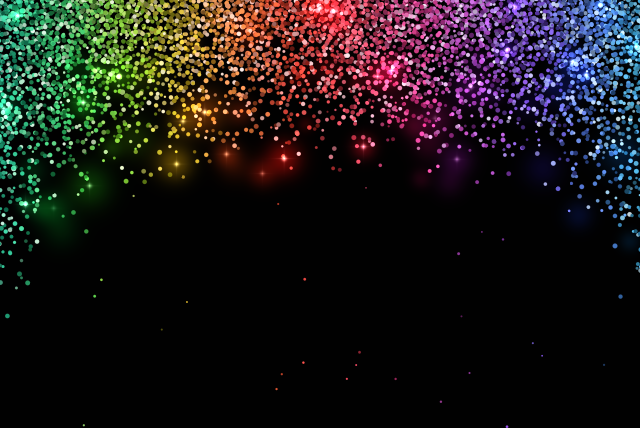
Give the GLSL for this background, as a Shadertoy shader.

```glsl
// Rainbow confetti and soft sparks falling from the top in an arch over black.

const int   DOT_LAYERS    = 5;
const float CELL_SIZE     = 0.0165;  // grid spacing of the confetti
const float DENSITY_POWER = 1.85;    // how fast the confetti thins out
const float STRAY_CHANCE  = 0.0016;  // lone specks below the arch
const float ARCH_DEPTH    = 0.43;    // fall length in the middle
const float LEFT_FALL     = 0.45;    // extra fall length at the sides
const float RIGHT_FALL    = 0.36;
const float SIDE_WIDTH    = 0.10;
const int   GLOW_COUNT    = 64;
const float GLOW_GAIN     = 0.55;
const vec3  BACKGROUND    = vec3(0.003);

const int HUE_COUNT = 12;
const vec3 HUES[HUE_COUNT] = vec3[](
    vec3(0.10, 0.80, 0.58), vec3(0.15, 0.80, 0.38), vec3(0.48, 0.82, 0.12),
    vec3(0.88, 0.75, 0.10), vec3(1.00, 0.50, 0.20), vec3(0.98, 0.22, 0.16),
    vec3(1.00, 0.25, 0.36), vec3(0.95, 0.20, 0.58), vec3(0.75, 0.25, 0.82),
    vec3(0.48, 0.27, 0.92), vec3(0.30, 0.48, 0.95), vec3(0.20, 0.70, 0.92));

vec3 hash3(vec2 p) {
    vec3 q = fract(p.xyx * vec3(0.1031, 0.1030, 0.0973));
    q += dot(q, q.yxz + 33.33);
    return fract((q.xxy + q.yzz) * q.zyx);
}

// Rainbow colour at a fraction across the canvas
vec3 rainbow(float across) {
    float s = clamp(across, 0.0, 0.999) * float(HUE_COUNT - 1);
    int i = int(s);
    return mix(HUES[i], HUES[i + 1], smoothstep(0.0, 1.0, fract(s)));
}

// Distance the confetti falls from the top edge
float fallLength(float across) {
    return ARCH_DEPTH + LEFT_FALL * exp(-across / SIDE_WIDTH)
                      + RIGHT_FALL * exp((across - 1.0) / SIDE_WIDTH);
}

// One rotated grid of jittered discs painted over the colour below
vec3 paintDots(vec3 below, vec2 p, float aspect, float layer, float pixel) {
    float angle = 0.4 + layer * 1.17;
    mat2 turn = mat2(cos(angle), sin(angle), -sin(angle), cos(angle));
    vec2 q = turn * p / CELL_SIZE + 200.0 + layer * 7.3;
    vec2 cell = floor(q);
    vec3 place = hash3(cell + layer * 91.0);
    vec3 look = hash3(cell + layer * 57.0 + 413.0);

    float radius = mix(0.13, 0.35, sqrt(look.x));
    vec2 center = cell + mix(vec2(radius), vec2(1.0 - radius), place.xy);
    vec2 home = ((center - 200.0 - layer * 7.3) * CELL_SIZE) * turn;
    float across = home.x / aspect;

    float fall = (1.0 - home.y) / fallLength(across);
    float chance = pow(clamp(1.0 - fall, 0.0, 1.0), DENSITY_POWER);
    float stray = step(1.0, fall);
    radius *= 1.0 - 0.4 * stray;

    float edge = 0.7 * pixel / CELL_SIZE;
    float disc = 1.0 - smoothstep(radius - edge, radius + edge, length(q - center));
    disc *= step(place.z, max(chance, STRAY_CHANCE));

    float hueShift = (look.z - 0.5) * 0.06;
    vec3 tint = rainbow(across + hueShift) * mix(0.38, 1.08, look.y);
    float whiteness = 0.75 * pow(look.z, 5.0) + 0.2 * look.y * look.y;
    tint = mix(tint, vec3(1.0), whiteness * mix(1.0, 0.5, stray));
    return mix(below, tint, disc);
}

// Soft halos, the strongest with a hot core and fine rays
vec3 glows(vec2 p, float aspect) {
    vec3 sum = vec3(0.0);
    for (int i = 0; i < GLOW_COUNT; i++) {
        vec3 h = hash3(vec2(float(i) * 3.7 + 5.0, 17.0));
        float across = fract(float(i) * 0.618 + 0.05);
        float height = 1.0 - fallLength(across) * 0.96 * h.x;
        vec2 d = p - vec2(across * aspect, height);
        float dist2 = dot(d, d);
        float size = mix(0.018, 0.05, h.y);
        float power = mix(0.25, 0.9, h.z * h.z);
        float halo = exp(-dist2 / (size * size)) * power;
        float spark = smoothstep(0.45, 0.9, h.z);
        float core = spark * exp(-dist2 / 0.00003);
        vec2 a = abs(d);
        float rays = exp(-a.x / 0.0015 - a.y / 0.009)
                   + exp(-a.y / 0.0015 - a.x / 0.009);
        vec3 tint = rainbow(across);
        sum += GLOW_GAIN * tint * tint * halo;
        sum += mix(tint, vec3(1.0), 0.5) * (core + 0.5 * spark * rays);
    }
    return sum;
}

void mainImage(out vec4 fragColor, in vec2 fragCoord) {
    vec2 p = fragCoord / iResolution.y;
    float aspect = iResolution.x / iResolution.y;
    float pixel = 1.0 / iResolution.y;

    vec3 color = BACKGROUND;
    for (int layer = 0; layer < DOT_LAYERS; layer++)
        color = paintDots(color, p, aspect, float(layer), pixel);
    color += glows(p, aspect);

    fragColor = vec4(min(color, 1.0), 1.0);
}
```
